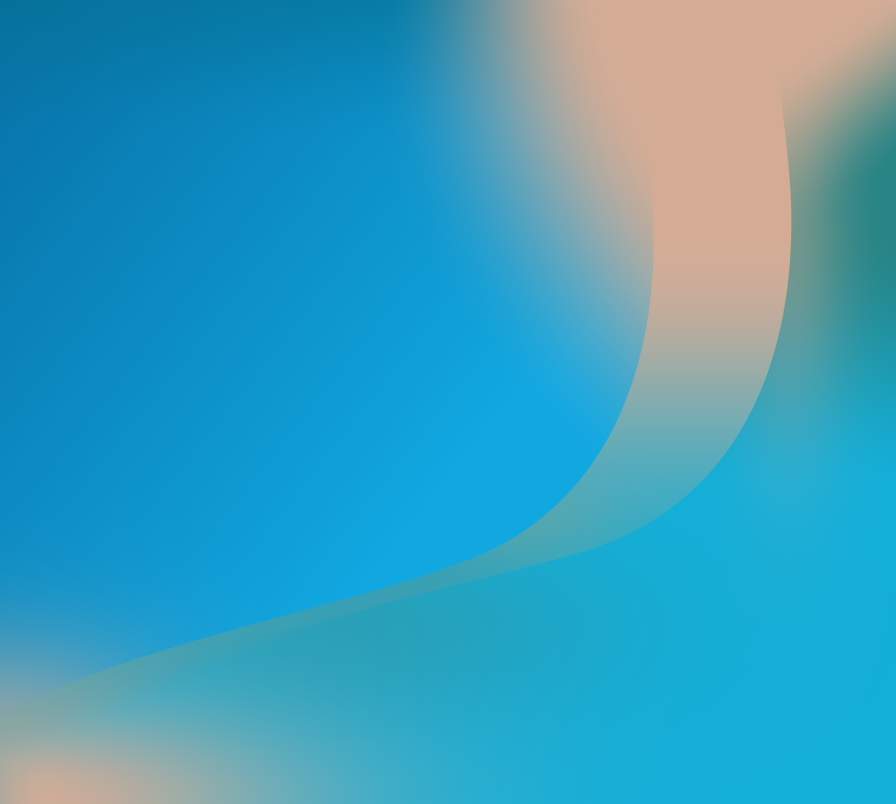
A Shadertoy shader for this background:

```glsl
const vec3 PEACH = vec3(0.83, 0.675, 0.585);
const vec3 DEEP_BLUE = vec3(0.027, 0.44, 0.65);
const vec3 SKY_BLUE = vec3(0.067, 0.66, 0.885);
const vec3 NIGHT_TEAL = vec3(0.02, 0.45, 0.58);
const vec3 CYAN = vec3(0.075, 0.685, 0.85);
const vec3 SEA_TEAL = vec3(0.16, 0.62, 0.71);
const vec3 DARK_TEAL = vec3(0.14, 0.515, 0.52);
const vec3 SAGE = vec3(0.42, 0.645, 0.62);

// Soft elliptical spot, 1 at its centre
float glow(vec2 p, vec2 center, vec2 radii) {
    vec2 q = (p - center) / radii;
    return exp(-dot(q, q));
}

vec2 bezier(vec2 a, vec2 b, vec2 c, vec2 d, float t) {
    float s = 1.0 - t;
    return s * s * s * a + 3.0 * s * s * t * b + 3.0 * s * t * t * c + t * t * t * d;
}

vec2 bezierTangent(vec2 a, vec2 b, vec2 c, vec2 d, float t) {
    float s = 1.0 - t;
    return s * s * (b - a) + 2.0 * s * t * (c - b) + t * t * (d - c);
}

// Signed distance to three joined curves that descend in y; positive on the right
float curveSide(vec2 p, vec2 k[10]) {
    int i = p.y > k[3].y ? 0 : (p.y > k[6].y ? 3 : 6);
    float low = 0.0, high = 1.0;
    for (int n = 0; n < 18; n++) {
        float mid = 0.5 * (low + high);
        if (bezier(k[i], k[i + 1], k[i + 2], k[i + 3], mid).y > p.y) low = mid;
        else high = mid;
    }
    vec2 onCurve = bezier(k[i], k[i + 1], k[i + 2], k[i + 3], low);
    vec2 tangent = bezierTangent(k[i], k[i + 1], k[i + 2], k[i + 3], low);
    return (p.x - onCurve.x) * abs(tangent.y) / length(tangent);
}

// Blue field with a warm upper right flank
vec3 leftField(vec2 p) {
    float drop = 1.0 - p.y;
    vec3 color = mix(DEEP_BLUE, SKY_BLUE, clamp(0.95 * p.x + 0.75 * drop, 0.0, 1.0));
    color = mix(color, NIGHT_TEAL, 0.7 * smoothstep(0.82, 1.06, p.y));
    float flank = 0.61 + 1.1 * drop * drop;
    float spread = 0.14 + 0.2 * drop;
    color = mix(color, PEACH, smoothstep(-spread, spread, p.x - flank));
    return mix(color, PEACH, 0.65 * glow(p, vec2(0.0, 0.08), vec2(0.2, 0.13)));
}

// Ribbon fading from peach to teal as it sweeps down
vec3 ribbonField(vec2 p) {
    vec3 color = mix(vec3(0.22, 0.625, 0.705), vec3(0.15, 0.675, 0.8), smoothstep(0.5, 0.8, p.x));
    color = mix(color, SAGE, 0.45 * glow(p, vec2(0.66, 0.35), vec2(0.12, 0.06)));
    color = mix(color, PEACH, smoothstep(0.28, 0.7, p.y));
    return mix(color, PEACH, 0.6 * glow(p, vec2(0.0, 0.05), vec2(0.26, 0.13)));
}

// Cyan field with warm corners and a dark teal side
vec3 rightField(vec2 p) {
    vec3 color = mix(CYAN, SEA_TEAL, 0.9 * glow(p, vec2(0.42, 0.22), vec2(0.33, 0.13)));
    color = mix(color, DARK_TEAL, smoothstep(0.38, 0.72, p.y));
    color = mix(color, PEACH, 0.45 * glow(p, vec2(0.98, 0.7), vec2(0.07, 0.25)));
    float topEdge = 0.84 + 0.7 * (p.x - 1.0);
    color = mix(color, PEACH, smoothstep(-0.13, 0.1, p.y - topEdge));
    return mix(color, PEACH, glow(p, vec2(0.0), vec2(0.4, 0.13)));
}

void mainImage(out vec4 fragColor, in vec2 fragCoord) {
    vec2 p = fragCoord / iResolution.y;
    p.x *= 1.113 * iResolution.y / iResolution.x;
    float soft = 0.75 / iResolution.y;

    // Ribbon borders, from top to bottom
    vec2 inner[10] = vec2[10](
        vec2(0.775, 1.0), vec2(0.794, 0.913), vec2(0.812, 0.797), vec2(0.812, 0.71),
        vec2(0.814, 0.514), vec2(0.736, 0.362), vec2(0.58, 0.303),
        vec2(0.42, 0.242), vec2(0.188, 0.206), vec2(0.0, 0.112));
    vec2 outer[10] = vec2[10](
        vec2(0.957, 1.0), vec2(0.962, 0.913), vec2(0.983, 0.812), vec2(0.983, 0.725),
        vec2(0.983, 0.522), vec2(0.899, 0.367), vec2(0.725, 0.314),
        vec2(0.536, 0.258), vec2(0.319, 0.232), vec2(0.0, 0.058));

    // Layers; the outer border dissolves toward the lower left
    float outerSoft = soft + 0.03 * (1.0 - smoothstep(0.1, 0.5, p.x));
    vec3 color = leftField(p);
    color = mix(color, ribbonField(p), smoothstep(-soft, soft, curveSide(p, inner)));
    color = mix(color, rightField(p), smoothstep(-outerSoft, outerSoft, curveSide(p, outer)));
    fragColor = vec4(color, 1.0);
}
```
